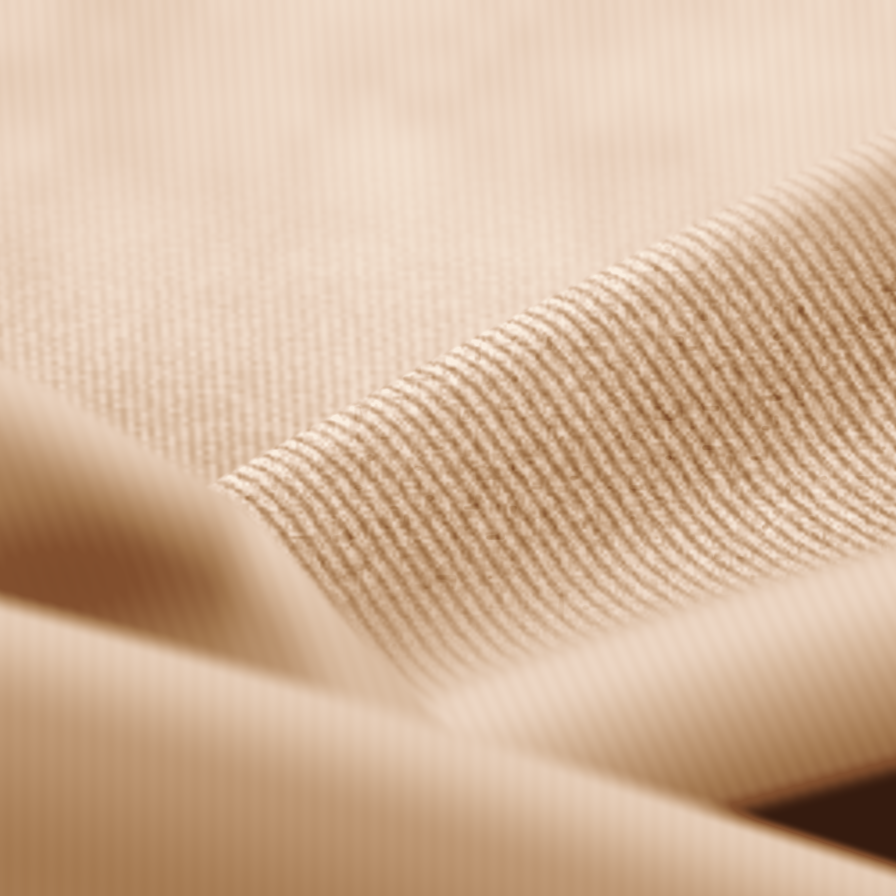
A three.js fragment shader for this texture:

```glsl
// Draws softly lit folds of ribbed cream cloth with a shallow depth of field.
varying vec2 vUv;

const float TAU = 6.2831853;
const float RIDGE_RIB = 0.0172;  // rib spacing on the sharp ridge
const float BACK_RIB = 0.0148;   // rib spacing on the flat cloth behind
const float FRONT_RIB = 0.019;   // rib spacing on the blurred folds
const float RIB_DEPTH = 0.27;
const float GRAIN = 0.2;
const vec3 SHADOW = vec3(0.2, 0.1, 0.055);
const vec3 UMBER = vec3(0.51, 0.31, 0.18);
const vec3 CARAMEL = vec3(0.64, 0.47, 0.31);
const vec3 TAN = vec3(0.74, 0.59, 0.45);
const vec3 SAND = vec3(0.84, 0.72, 0.61);
const vec3 CREAM = vec3(0.92, 0.83, 0.755);
const vec3 MILK = vec3(0.98, 0.93, 0.87);

float hash(vec2 p) {
  vec3 q = fract(vec3(p.xyx) * 0.1031);
  q += dot(q, q.yzx + 33.33);
  return fract((q.x + q.y) * q.z);
}

float noise(vec2 p) {
  vec2 i = floor(p), f = fract(p);
  f = f * f * (3.0 - 2.0 * f);
  return mix(mix(hash(i), hash(i + vec2(1.0, 0.0)), f.x),
             mix(hash(i + vec2(0.0, 1.0)), hash(i + 1.0), f.x), f.y);
}

float ribWave(float s, float spacing) {
  return 0.5 + 0.5 * cos(TAU * s / spacing);
}

// Brightness to cloth colour, from deep shadow to highlight
vec3 clothColor(float t) {
  vec3 c = mix(SHADOW, UMBER, smoothstep(0.0, 0.34, t));
  c = mix(c, CARAMEL, clamp((t - 0.34) / 0.16, 0.0, 1.0));
  c = mix(c, TAN, clamp((t - 0.5) / 0.16, 0.0, 1.0));
  c = mix(c, SAND, clamp((t - 0.66) / 0.16, 0.0, 1.0));
  c = mix(c, CREAM, clamp((t - 0.82) / 0.14, 0.0, 1.0));
  return mix(c, MILK, clamp((t - 0.96) / 0.14, 0.0, 1.0));
}

// Upper outlines of the folds
float ridgeEdge(float x) {
  float t = x - 0.247;
  return 0.466 + 0.522 * t + 0.07 * t * (0.753 - t);
}
float leftEdge(float x) {
  float bump = (x - 0.27) / 0.07;
  return 0.596 - 0.45 * x - 0.75 * x * x + 0.02 * exp(-bump * bump);
}
float rightEdge(float x) {
  float t = x - 0.48;
  return 0.232 + 0.37 * t - 0.1 * t * t;
}
float frontEdge(float x) {
  return 0.33 - 0.27 * x - 0.03 * x * x;
}

// Flat cloth receding behind the folds
float backTone(vec2 p) {
  float t = mix(0.84, 0.955, smoothstep(0.45, 0.76, p.y + 0.15 * p.x)) + 0.03 * p.x;
  t += 0.07 * (noise(p * vec2(7.0, 11.0)) - 0.5) + 0.03 * (noise(p * 24.0) - 0.5);
  float near = 1.0 - smoothstep(0.45, 0.9, p.y);
  float wave = ribWave(p.x + 0.06 * p.y, BACK_RIB) - 0.5;
  t += wave * mix(0.02, 0.11, near * near);
  return t + near * 0.1 * (noise(p * vec2(130.0, 190.0)) - 0.5);
}

// Ridge in focus, its ribs bending over the crest and down the slope
float ridgeTone(vec2 p, float d) {
  float depth = max(d, 0.0);
  float bend = max(depth - 0.3, 0.0);
  float slide = 0.5 * depth + 0.025 * (1.0 - exp(-30.0 * depth)) + 1.7 * bend * bend;
  float s = p.x - slide + 0.002 * (noise(p * 60.0) - 0.5);
  float focus = smoothstep(0.2, 0.44, p.y) * (1.0 - 0.85 * smoothstep(0.64, 0.82, p.y));
  float t = mix(0.98, 0.77, smoothstep(0.0, 0.075, d));
  t -= 0.09 * smoothstep(0.06, 0.2, d) * (0.5 + 0.7 * p.x);
  t += 0.19 * smoothstep(0.24, 0.4, d);
  float groove = pow(ribWave(s, RIDGE_RIB), 1.5);
  t += RIB_DEPTH * (0.42 - groove) * (0.2 + 0.8 * focus);
  float grain = noise(p * 250.0) + 0.6 * noise(p * 120.0) - 0.8;
  t += GRAIN * focus * grain;
  float fleck = smoothstep(0.8, 0.95, noise(p * vec2(75.0, 90.0)));
  return t - 0.12 * focus * fleck;
}

// Left fold rolling into a shaded hollow
float leftTone(vec2 p, float d) {
  float t = mix(0.95, 0.62, smoothstep(0.0, 0.13, d));
  t = mix(t, 0.84, smoothstep(0.28, 0.43, p.x));
  vec2 q = (p - vec2(0.07, 0.355)) / vec2(0.24, 0.095);
  float hollow = exp(-dot(q, q)) * (1.0 - smoothstep(0.23, 0.3, p.x));
  t -= 0.31 * hollow;
  return t + 0.014 * (ribWave(p.x + 0.35 * p.y, FRONT_RIB) - 0.5);
}

// Right fold, pale above and brown underneath
float rightTone(vec2 p, float d) {
  float t = mix(0.9, 0.96, smoothstep(0.0, 0.03, d));
  t -= 0.23 * smoothstep(0.04, 0.16, d) + 0.3 * smoothstep(0.12, 0.26, d);
  t += 0.022 * (ribWave(p.x + 0.45 * p.y, FRONT_RIB) - 0.5);
  float underside = 0.102 + 0.27 * (p.x - 0.833);
  return mix(0.03, t, smoothstep(-0.024, 0.02, p.y - underside));
}

// Nearest fold, far out of focus
float frontTone(vec2 p, float d) {
  float t = mix(0.92, 0.68, smoothstep(0.01, 0.13, d));
  t -= 0.17 * smoothstep(0.09, 0.3, d);
  return t + 0.016 * (ribWave(p.x, FRONT_RIB) - 0.5);
}

void main() {
  vec2 p = vUv;
  float ridge = ridgeEdge(p.x) - p.y;
  float left = leftEdge(p.x) - p.y;
  float right = rightEdge(p.x) - p.y;
  float front = frontEdge(p.x) - p.y;

  // Stack the cloth from back to front, with softer edges nearer the viewer
  float t = backTone(p);
  float ridgeBlur = mix(0.004, 0.016, smoothstep(0.6, 1.0, p.x));
  t = mix(t, ridgeTone(p, ridge), smoothstep(-ridgeBlur, ridgeBlur, ridge));
  t = mix(t, rightTone(p, right), smoothstep(-0.02, 0.02, right) * smoothstep(0.4, 0.53, p.x));
  t = mix(t, leftTone(p, left), smoothstep(-0.012, 0.016, left));
  t = mix(t, frontTone(p, front), smoothstep(-0.016, 0.016, front));

  gl_FragColor = vec4(clothColor(t), 1.0);
}
```
